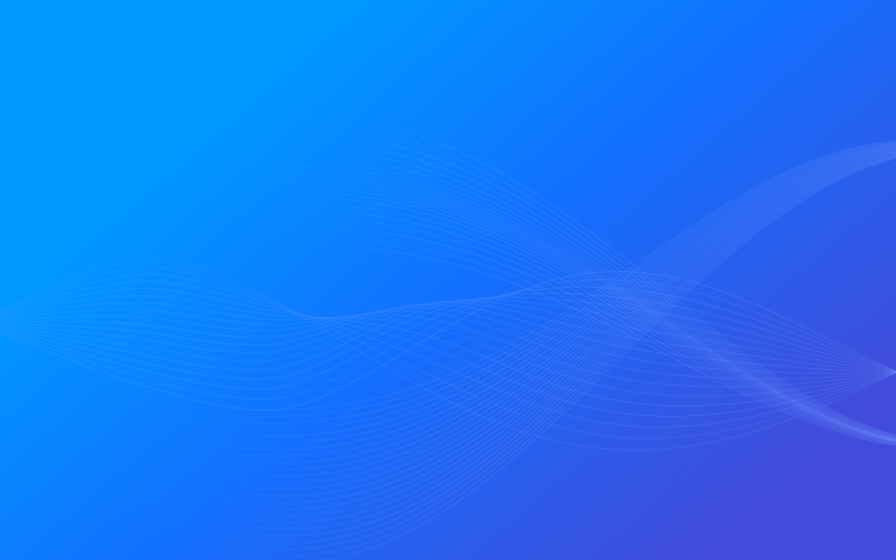
Reproduce this background procedurally as a Shadertoy shader.

```glsl
// Diagonal cyan-to-indigo gradient crossed by three bundles of fine flowing lines.

#define ASPECT 1.6
#define LINE_WIDTH 0.0020
#define LINE_ALPHA 0.23
#define LINE_COLOR vec3(0.44, 0.60, 1.00)
#define CYAN vec3(0.00, 0.60, 1.00)
#define AZURE vec3(0.07, 0.44, 1.00)
#define INDIGO vec3(0.255, 0.30, 0.86)

const float PI = 3.14159265;

// Cosine wave: first crest, half period, middle height and amplitude,
// then a phase exponent and a stretch for the part left of the crest.
struct Wave {
    float crest, span, middle, height, bend, stretch;
};

// Two border waves, with an arched bulge and spacing for those between.
struct Bundle {
    Wave first, last;
    float bulge, cluster;
};

float hash(float n) {
    return fract(sin(n * 12.9898) * 43758.5453);
}

float waveHeight(Wave w, float x) {
    float phase = (x - w.crest) / w.span;
    if (phase < 0.0) phase /= -w.stretch;
    return w.middle + w.height * cos(PI * pow(phase, w.bend));
}

float strandHeight(Bundle b, float x, float s) {
    float offset = (x - 0.75) / 0.1875;
    float arch = b.bulge * 4.0 * s * (1.0 - s) * exp(-0.5 * offset * offset);
    return mix(waveHeight(b.first, x), waveHeight(b.last, x), s) + arch;
}

// Combined opacity of all strands in one bundle
float bundleAlpha(Bundle b, vec2 p, int count, float pixel) {
    float clear = 1.0;
    float peak = min(1.0, LINE_WIDTH / pixel);
    for (int i = 0; i < count; i++) {
        float s = float(i) / float(count - 1);
        s += b.cluster * sin(2.0 * PI * s);
        float y = strandHeight(b, p.x, s);
        float slope = (strandHeight(b, p.x + 0.002, s) - y) / 0.002;
        float dist = abs(p.y - y) / sqrt(1.0 + slope * slope);
        float cover = clamp((0.5 * (LINE_WIDTH + pixel) - dist) / pixel, 0.0, peak);
        clear *= 1.0 - LINE_ALPHA * cover * mix(0.75, 1.15, hash(float(i) + 1.0));
    }
    return 1.0 - clear;
}

vec3 background(vec2 p) {
    float t = dot(vec2(p.x, 1.0 - p.y), vec2(0.654, 0.756));
    vec3 color = mix(CYAN, AZURE, clamp((t - 0.40) / 0.52, 0.0, 1.0));
    return mix(color, INDIGO, clamp((t - 0.92) / 0.63, 0.0, 1.0));
}

void mainImage(out vec4 fragColor, in vec2 fragCoord) {
    vec2 p = fragCoord / iResolution.xy * vec2(ASPECT, 1.0);
    float pixel = 1.0 / iResolution.y;

    // Falling arch, rising sweep and twisted ribbon
    Bundle arch = Bundle(
        Wave(0.448, 1.250, 0.506, 0.296, 1.22, 1.0),
        Wave(0.531, 1.167, 0.379, 0.183, 1.14, 1.0), 0.0, 0.08);
    Bundle sweep = Bundle(
        Wave(0.521, 1.177, 0.3625, -0.367, 1.00, 1.0),
        Wave(0.458, 1.167, 0.508, -0.240, 1.18, 1.0), 0.0, 0.0);
    Bundle ribbon = Bundle(
        Wave(0.271, 0.865, 0.366, 0.170, 0.85, 1.1),
        Wave(0.479, 0.625, 0.391, -0.124, 0.85, 1.6), 0.104, 0.0);

    // Strands fade out toward the left
    float archAlpha = bundleAlpha(arch, p, 22, pixel) * smoothstep(0.36, 0.95, p.x);
    float sweepAlpha = bundleAlpha(sweep, p, 24, pixel) * smoothstep(0.08, 0.95, p.x);
    float ribbonAlpha = bundleAlpha(ribbon, p, 18, pixel) * 0.8;

    vec3 color = background(p);
    color = mix(color, LINE_COLOR, ribbonAlpha);
    color = mix(color, LINE_COLOR, sweepAlpha);
    color = mix(color, LINE_COLOR, archAlpha);
    fragColor = vec4(color, 1.0);
}
```
